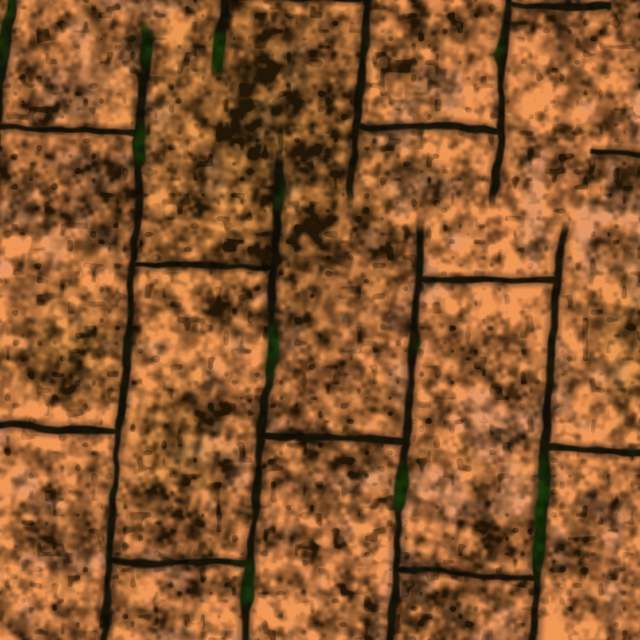
Write a Shadertoy shader that draws this texture.

```glsl
// Worn orange paving bricks in staggered, slightly tilted columns with mossy dark joints.
#define PITCH vec2(0.2227, 0.462)   // brick size, joint to joint
#define TILT vec2(0.075, 0.040)     // lean of columns and rows
#define STAGGER 0.435               // row offset of odd columns
#define JOINT 0.0055                // half width of a joint
#define JOINT_SOFT 0.006
#define GRAIN 58.0                  // speckles across the canvas
#define CONTRAST 1.75
#define DARK_CLAY vec3(0.14, 0.085, 0.02)
#define LIGHT_CLAY vec3(0.91, 0.57, 0.32)
#define JOINT_COLOR vec3(0.065, 0.06, 0.02)
#define MOSS_COLOR vec3(0.06, 0.19, 0.02)

float hash(vec2 p) {
    vec3 q = fract(vec3(p.xyx) * 0.1031);
    q += dot(q, q.yzx + 33.33);
    return fract((q.x + q.y) * q.z);
}

float noise(vec2 p) {
    vec2 i = floor(p), f = fract(p);
    f = f * f * (3.0 - 2.0 * f);
    return mix(mix(hash(i), hash(i + vec2(1, 0)), f.x),
               mix(hash(i + vec2(0, 1)), hash(i + vec2(1, 1)), f.x), f.y);
}

// Speckle of three octaves, turned between octaves to hide the lattice.
float speckle(vec2 p) {
    const mat2 turn = mat2(0.8, 0.6, -0.6, 0.8);
    float sum = 0.25 * noise(p * 0.45 + 7.0);
    p = turn * p;
    sum += 0.48 * noise(p);
    p = turn * p;
    return sum + 0.27 * noise(p * 2.1 + 19.0);
}

// Distance to the nearest joint (x) and a random tone per brick (y).
vec2 bricks(vec2 grid) {
    float column = floor(grid.x);
    float row = grid.y - 0.44 - STAGGER * mod(column, 2.0);
    vec2 toJoint = abs(fract(vec2(grid.x, row) + 0.5) - 0.5) * PITCH;
    return vec2(min(toJoint.x, toJoint.y * 1.15), hash(vec2(column, floor(row)) + 31.0));
}

// Soft round stain.
float blot(vec2 p, vec2 center, vec2 size) {
    vec2 q = (p - center) / size;
    return exp(-dot(q, q));
}

void mainImage(out vec4 fragColor, in vec2 fragCoord) {
    vec2 p = fragCoord / iResolution.xy;
    p.y = 1.0 - p.y;   // measured downwards

    // Tilted grid with a little waviness.
    vec2 wave = vec2(noise(p * 9.0), noise(p * 9.0 + 40.0)) - 0.5;
    vec2 rough = vec2(noise(p * 45.0), noise(p * 45.0 + 60.0)) - 0.5;
    vec2 bent = p + 0.012 * wave + 0.005 * rough;
    vec2 grid = (bent + TILT * bent.yx - vec2(0.0156, 2.0 * TILT.y * bent.x)) / PITCH;

    // Above a ragged seam the layout shifts by half a brick, and joints fade out.
    float seam = min(min(p.x - 0.2, 0.335), 6.0 * (0.96 - p.x));
    float below = p.y - seam + 0.02 * wave.x;
    vec2 lower = bricks(grid);
    vec2 upper = bricks(grid + 0.5);
    float gap = below > 0.0 ? lower.x : upper.x;
    float tone = mix(upper.y, lower.y, smoothstep(-0.06, 0.06, below));
    float fade = smoothstep(0.0, 0.035, abs(below));

    // Clay: grain, broad wear, stains and pale worn rims.
    float wear = noise(p * 7.0 + 3.0);
    float light = 0.60 + CONTRAST * (speckle(p * GRAIN) - 0.5);
    light += 0.45 * (wear - 0.5) + 0.14 * (tone - 0.5);
    float stain = 0.24 * blot(p, vec2(0.40, 0.22), vec2(0.19, 0.24))
                + 0.22 * blot(p, vec2(0.11, 0.55), vec2(0.08, 0.07))
                + 0.22 * blot(p, vec2(0.28, 0.70), vec2(0.07, 0.09))
                + 0.18 * blot(p, vec2(0.99, 0.53), vec2(0.07, 0.12));
    light -= stain;
    light += 0.12 * fade * (1.0 - smoothstep(0.012, 0.04, gap));
    float pits = smoothstep(0.70, 0.88, noise(p * 82.0 + 11.0));
    light -= 0.28 * pits;
    vec3 color = mix(DARK_CLAY, LIGHT_CLAY, clamp(light, 0.0, 1.05));

    // Olive cast on stains, greyish rose on some worn spots.
    color *= mix(vec3(1.0), vec3(0.93, 1.0, 0.80), clamp(3.0 * stain, 0.0, 1.0));
    float dusty = smoothstep(0.6, 0.85, noise(p * 24.0 + 80.0));
    color = mix(color, color * vec3(0.93, 1.0, 1.25), 0.7 * dusty);

    // Joints of uneven width, swollen where moss grows.
    float moss = smoothstep(0.62, 0.88, noise(p * 13.0 + 5.0));
    float width = JOINT * (0.65 + 0.7 * noise(p * 22.0) + 0.8 * moss);
    float shade = fade * (1.0 - smoothstep(width, width + 0.014, gap));
    float joint = fade * (1.0 - smoothstep(width - 0.5 * JOINT_SOFT, width + 0.5 * JOINT_SOFT, gap));
    color *= 1.0 - 0.35 * shade;
    vec3 filling = mix(JOINT_COLOR, MOSS_COLOR, 0.8 * moss) * (0.6 + 0.8 * noise(p * 90.0));
    color = mix(color, filling, 0.95 * joint);

    fragColor = vec4(color, 1.0);
}
```
